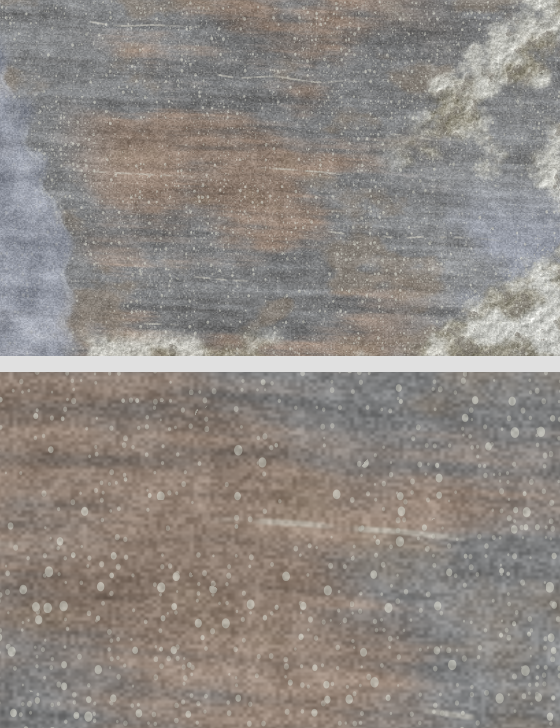
Top, the full canvas; bottom, a detail of the centre.
Reproduce this texture procedurally as a WebGL 1 fragment shader.

```glsl
precision highp float;
uniform vec2 u_resolution;

float hash(vec2 p) {
  vec3 q = fract(p.xyx * 0.1031);
  q += dot(q, q.yzx + 33.33);
  return fract((q.x + q.y) * q.z);
}

float noise(vec2 p) {
  vec2 i = floor(p), f = fract(p);
  f = f * f * (3.0 - 2.0 * f);
  return mix(mix(hash(i), hash(i + vec2(1, 0)), f.x),
             mix(hash(i + vec2(0, 1)), hash(i + vec2(1, 1)), f.x), f.y);
}

float fbm(vec2 p) {
  float sum = 0.0, amp = 0.52;
  for (int i = 0; i < 5; i++) {
    sum += amp * noise(p);
    p = mat2(1.6, 1.2, -1.2, 1.6) * p + 17.3;
    amp *= 0.5;
  }
  return sum;
}

// Pale flecks, one per cell, slightly taller than wide
float flecks(vec2 p, float cells, float density) {
  vec2 g = p * vec2(cells, cells * 0.8), id = floor(g);
  vec2 centre = 0.3 + 0.4 * vec2(hash(id + 3.1), hash(id + 47.7));
  float radius = 0.14 + 0.2 * hash(id + 91.3);
  float soft = 0.6 * cells / u_resolution.y;
  float d = length(fract(g) - centre);
  return step(hash(id + 11.9), density) * (1.0 - smoothstep(radius - soft, radius + soft, d));
}

// Thin broken scratches that fall gently to the right
float scratches(vec2 p) {
  float sum = 0.0;
  for (int i = 0; i < 9; i++) {
    vec2 seed = vec2(float(i) * 7.3, 5.0);
    float start = 1.1 * hash(seed), span = 0.2 + 0.45 * hash(seed + 9.0);
    float y = (float(i) + hash(seed + 21.0)) / 9.0;
    float bend = 0.012 * (noise(vec2(p.x * 9.0, seed.x)) - 0.5);
    float along = smoothstep(start, start + 0.06, p.x) * (1.0 - smoothstep(start + span * 0.5, start + span, p.x));
    float line = 1.0 - smoothstep(0.0008, 0.0045, abs(p.y - y - bend));
    sum += line * along * smoothstep(0.25, 0.65, noise(vec2(p.x * 45.0, seed.x + 3.0)));
  }
  return min(sum, 1.0);
}

void main() {
  vec2 uv = gl_FragCoord.xy / u_resolution;
  vec2 p = gl_FragCoord.xy / u_resolution.y;
  vec2 q = vec2(p.x, p.y + 0.055 * p.x);
  float cloud = fbm(p * 3.2 + 4.0);
  float rough = fbm(p * 13.0 + 31.0);
  float grit = fbm(p * 42.0 + 8.0);

  // Brushed slate
  q.y += 0.012 * (cloud - 0.5);
  float streak = 0.4 * noise(q * vec2(2.5, 26.0)) + 0.35 * noise(q * vec2(5.0, 75.0) + 9.0)
               + 0.25 * noise(q * vec2(14.0, 170.0) + 40.0);
  float tone = 0.5 + 1.2 * (streak - 0.5) + 0.7 * (cloud - 0.5);
  vec3 col = mix(vec3(0.38, 0.38, 0.38), vec3(0.58, 0.59, 0.60), clamp(tone, 0.0, 1.0));

  // Rust stains over the left and middle
  float stainZone = smoothstep(0.05, 0.25, uv.x) * (1.0 - smoothstep(0.6, 0.85, uv.x));
  float stain = smoothstep(0.42, 0.68, fbm(q * vec2(2.6, 5.0) + 12.0) + 0.25 * (streak - 0.5));
  col = mix(col, col * vec3(1.14, 0.99, 0.88), stain * stainZone);
  float ochre = smoothstep(0.56, 0.7, fbm(p * vec2(5.0, 9.0) + 70.0));
  col = mix(col, vec3(0.55, 0.49, 0.42), 0.45 * ochre);

  // Blue-grey bloom on the left edge and lower right
  float leftEdge = uv.x + 0.15 * (uv.y - 0.3) + 0.24 * (cloud - 0.5) + 0.06 * (rough - 0.5);
  float leftBloom = 1.0 - smoothstep(0.09, 0.14, leftEdge);
  float rightBloom = smoothstep(0.84, 0.96, uv.x + 0.35 * (cloud - 0.5) + 0.15 * (rough - 0.5))
                   * (1.0 - smoothstep(0.3, 0.55, uv.y));
  vec3 bloomColor = vec3(0.58, 0.60, 0.65) + 0.3 * (rough - 0.5) + 0.14 * (streak - 0.5);
  col = mix(col, bloomColor, 0.85 * max(leftBloom, rightBloom));
  float rim = 1.0 - smoothstep(0.0, 0.012, abs(leftEdge - 0.115));
  col = mix(col, vec3(0.70, 0.72, 0.75), 0.4 * rim * smoothstep(0.35, 0.6, rough));

  // Crumbling mineral crust on the right and along the lower border
  float crustZone = smoothstep(0.55, 1.0, uv.x) + 0.5 * (1.0 - smoothstep(0.0, 0.14, uv.y));
  float crustField = fbm(p * vec2(5.5, 7.0) + 55.0) + 0.4 * (rough - 0.5) + 0.3 * (crustZone - 0.75);
  float crust = smoothstep(0.46, 0.62, crustField) * smoothstep(0.1, 0.5, crustZone);
  vec3 crustColor = mix(vec3(0.58, 0.56, 0.49), vec3(0.79, 0.79, 0.76), smoothstep(0.35, 0.65, rough));
  float relief = grit - fbm((p + vec2(-0.004, 0.005)) * 42.0 + 8.0);
  col = mix(col, crustColor + 0.7 * relief, 0.85 * crust);
  float cavity = smoothstep(0.6, 0.72, grit + 0.5 * (0.5 - rough)) * crust;
  col = mix(col, vec3(0.41, 0.39, 0.36), 0.6 * cavity);

  // Scratches, flecks and fine grain
  col = mix(col, vec3(0.76, 0.75, 0.71), 0.6 * scratches(q));
  float cluster = smoothstep(0.3, 0.65, fbm(p * 5.0 + 90.0));
  float fleck = max(flecks(p, 85.0, 0.05 + 0.12 * cluster), 0.7 * flecks(p + 3.7, 145.0, 0.08 + 0.14 * cluster));
  col = mix(col, vec3(0.77, 0.77, 0.73), 0.65 * fleck * (1.0 - 0.6 * leftBloom));
  col += 0.14 * (noise(p * vec2(260.0, 310.0)) - 0.5) + 0.13 * (grit - 0.5);
  col += 0.015;
  gl_FragColor = vec4(clamp(col, 0.0, 1.0), 1.0);
}
```
